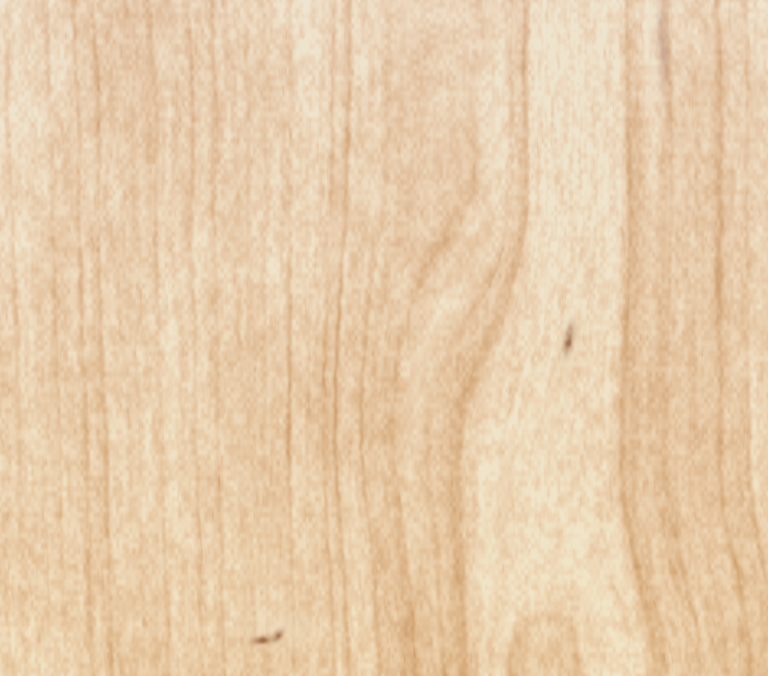
This texture is drawn by a Shadertoy shader. Its source:

```glsl
// Pale maple board: upright growth lines bent by a warp field around a clear
// patch, with an arched figure at the lower edge and two pin knots.
// Layered value noise adds fibres and speckle; one darkness value picks the colour.

float hash(vec2 p) {
    return fract(sin(dot(p, vec2(127.1, 311.7))) * 43758.5453);
}

float noise(vec2 p) {
    vec2 i = floor(p), f = fract(p);
    f = f * f * (3.0 - 2.0 * f);
    return mix(mix(hash(i), hash(i + vec2(1, 0)), f.x),
               mix(hash(i + vec2(0, 1)), hash(i + vec2(1, 1)), f.x), f.y);
}

// Noise centred on zero
float grain(vec2 p) { return noise(p) - 0.5; }

float bell(float d, float width) { return exp(-d * d / (width * width)); }

// Sideways displacement of the growth lines
float bend(vec2 p) {
    float sweep = 0.088 * bell(p.x - 0.66, 0.1) * smoothstep(0.28, 0.76, p.y);
    float bow = -0.03 * bell(p.x - 0.5, 0.09) * bell(p.y - 0.4, 0.25);
    float flare = 0.04 * smoothstep(0.74, 0.82, p.x) * (1.0 - smoothstep(0.0, 0.32, p.y));
    float lean = 0.022 * (1.0 - p.y) * (1.0 - smoothstep(0.2, 0.45, p.x));
    return sweep + bow + flare + lean;
}

// Thin lines at irregular spacing, each with a soft shade on its left
float growthLines(float u, float y) {
    float s = u * 27.0, sum = 0.0;
    for (int i = -1; i <= 1; i++) {
        float id = floor(s) + float(i);
        float d = s - id - 0.5 - 0.6 * (hash(vec2(id, 3.0)) - 0.5);
        float strength = 0.25 + 0.75 * hash(vec2(id, 8.0));
        float broken = 0.45 + 0.9 * noise(vec2(id * 5.3, y * 9.0));
        float shade = 0.35 * bell(min(d, 0.0), 0.45) * (1.0 - smoothstep(0.0, 0.15, d));
        sum += strength * (broken * bell(d, 0.1) + shade);
    }
    return sum;
}

// Tilted soft spot, 1 at its centre
float spot(vec2 p, vec2 centre, vec2 size, float tilt) {
    vec2 d = p - centre;
    d.x -= tilt * d.y;
    d /= size;
    return exp(-dot(d, d));
}

void mainImage(out vec4 fragColor, in vec2 fragCoord) {
    vec2 p = fragCoord / iResolution.xy;
    float u = p.x - bend(p);
    u += 0.007 * grain(p * vec2(7.0, 6.0)) + 0.003 * grain(p * vec2(30.0, 45.0));
    vec2 q = vec2(u, p.y);

    // Broad tone: darker low and at the right, pale in the clear patch
    float clearPatch = smoothstep(0.60, 0.65, u) * (1.0 - smoothstep(0.79, 0.81, u));
    float tone = 0.19 + 0.16 * (1.0 - p.y) + 0.08 * smoothstep(0.88, 1.0, p.x);
    tone -= 0.13 * bell(p.x - 0.4, 0.1) * smoothstep(0.35, 0.9, p.y);
    tone += 0.26 * grain(q * vec2(13.0, 2.0)) + 0.18 * grain(p * vec2(5.0, 5.0) + 9.0);
    tone *= 1.0 - 0.6 * clearPatch;

    // Fine growth lines and the wider, stronger ones
    float lineFade = mix(0.6, 1.0, noise(q * vec2(9.0, 3.0) + 4.0));
    tone += 0.36 * lineFade * (1.0 - clearPatch) * growthLines(u, p.y);
    float worn = 0.6 + 0.7 * noise(q * vec2(40.0, 14.0));
    tone += 0.2 * smoothstep(0.495, 0.51, u) * (1.0 - smoothstep(0.535, 0.55, u));
    tone += worn * (0.3 * bell(u - 0.601, 0.005) + 0.2 * bell(u - 0.592, 0.014));
    tone += worn * (0.34 * bell(u - 0.811, 0.005) + 0.17 * bell(u - 0.819, 0.013));
    tone += worn * 0.15 * bell(u - 0.552, 0.007);
    tone += worn * 0.16 * (bell(u - 0.863, 0.01) + bell(u - 0.937, 0.006));

    // Arched figure rising from the lower edge
    vec2 archPos = (p - vec2(0.71, 0.0)) / vec2(0.045, 0.09);
    archPos.x += 0.3 * grain(p * vec2(18.0, 20.0));
    float arch = length(archPos);
    tone += 0.24 * (1.0 - smoothstep(0.75, 1.25, arch));
    tone += worn * 0.27 * bell(arch - 0.98, 0.14) + 0.08 * bell(arch - 1.55, 0.2);

    // Pores, fibres and speckle
    tone += 0.25 * grain(q * vec2(150.0, 11.0));
    tone += 0.26 * grain(q * vec2(100.0, 42.0) + 17.0);
    tone += 0.36 * grain(p * vec2(235.0, 130.0));
    float pores = smoothstep(0.76, 0.95, noise(q * vec2(210.0, 38.0) + 31.0));
    tone += 0.14 * pores;

    // Darkness to colour, pinker above and warmer below
    float t = clamp(tone, -0.08, 1.25);
    vec3 cream = vec3(0.937, 0.877, 0.768), tan = vec3(0.82, 0.65, 0.47);
    vec3 col = mix(cream, tan, vec3(pow(max(t, 0.0), 1.4), t, t));
    col += vec3(-0.008, 0.0, 0.035) * (p.y - 0.45);

    // Pin knots with pale surrounds, and a faint mineral streak
    float ragged = 0.65 + 0.6 * noise(p * vec2(190.0, 120.0) + 5.0);
    float halo = spot(p, vec2(0.741, 0.49), vec2(0.012, 0.055), 0.15)
               + spot(p, vec2(0.36, 0.075), vec2(0.05, 0.025), 0.0);
    col = mix(col, cream, 0.45 * halo);
    float knots = spot(p, vec2(0.741, 0.497), vec2(0.006, 0.021), 0.15)
                + spot(p, vec2(0.342, 0.053), vec2(0.011, 0.006), 0.5)
                + spot(p, vec2(0.362, 0.06), vec2(0.006, 0.008), 0.3);
    col = mix(col, vec3(0.58, 0.37, 0.23), min(0.8 * ragged * knots, 0.85));
    float streak = spot(p, vec2(0.863, 0.935), vec2(0.007, 0.06), -0.04);
    col = mix(col, vec3(0.69, 0.54, 0.46), 0.5 * ragged * streak);

    fragColor = vec4(clamp(col, 0.0, 1.0), 1.0);
}
```
